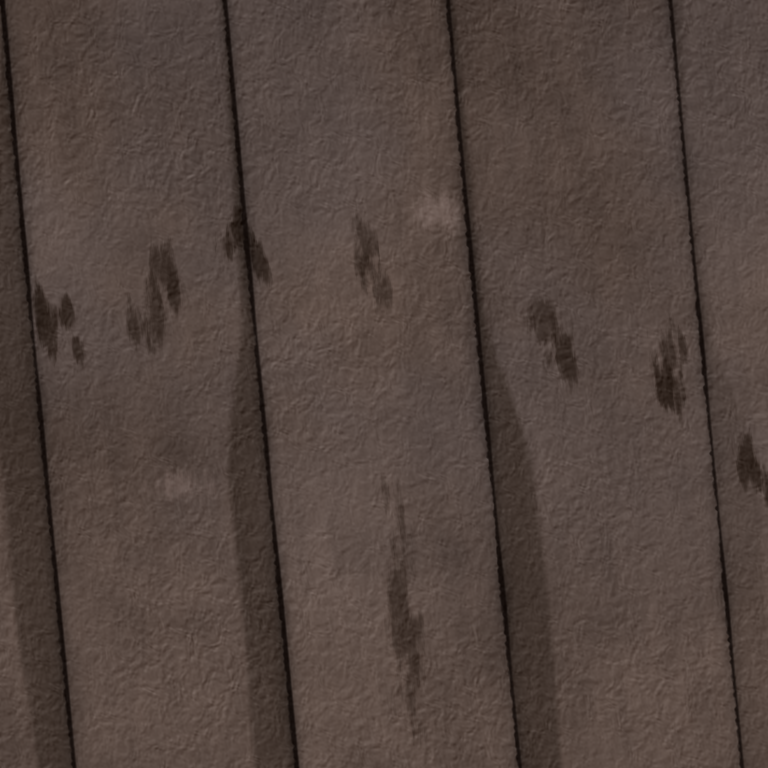
Give the GLSL for this texture, as a Shadertoy shader.

```glsl
const float PITCH = 0.29;         // distance between seams
const float FIRST_SEAM = 0.004;   // first seam at the top edge
const float SLANT = 0.095;        // sideways drift from top to bottom
const float SEAM_WIDTH = 0.0019;
const float BAND_WIDTH = 0.053;
const float GRAIN_SCALE = 135.0;
const float GRAIN_DEPTH = 0.115;
const int SEAMS = 4;
const int KNOTS = 8;
const int SPOTS = 4;              // dark spots in each knot
const vec3 LIGHT_WOOD = vec3(0.405, 0.338, 0.306);
const vec3 DARK_WOOD = vec3(0.262, 0.213, 0.190);
const vec3 COOL_WOOD = vec3(0.330, 0.292, 0.288);
const vec3 BAND_COLOR = vec3(0.225, 0.180, 0.155);
const vec3 KNOT_COLOR = vec3(0.165, 0.122, 0.098);
const vec3 SEAM_COLOR = vec3(0.075, 0.048, 0.038);
const vec3 PALE_COLOR = vec3(0.475, 0.405, 0.380);

float hash(vec2 p) {
    vec3 q = fract(vec3(p.xyx) * 0.1031);
    q += dot(q, q.yzx + 33.33);
    return fract((q.x + q.y) * q.z);
}

float noise(vec2 p) {
    vec2 i = floor(p), f = fract(p);
    f = f * f * (3.0 - 2.0 * f);
    return mix(mix(hash(i), hash(i + vec2(1, 0)), f.x),
               mix(hash(i + vec2(0, 1)), hash(i + vec2(1, 1)), f.x), f.y);
}

float fbm(vec2 p) {
    float sum = 0.0, weight = 0.5;
    for (int i = 0; i < 4; i++) {
        sum += weight * noise(p);
        p = mat2(1.6, 1.2, -1.2, 1.6) * p + 7.3;
        weight *= 0.5;
    }
    return sum / 0.9375;
}

// Height of the fine, pebbled surface
float grainHeight(vec2 p) {
    vec2 q = p * GRAIN_SCALE;
    q += 1.2 * vec2(noise(q * 0.4), noise(q * 0.4 + 19.0));
    q = vec2(q.x + 0.4 * q.y, 0.9 * q.y - 0.35 * q.x);
    return 0.6 * noise(q) + 0.4 * noise(q * 1.8 + 5.0);
}

// Soft ellipse with a ragged edge
float stain(vec2 p, vec2 center, vec2 size, float ragged) {
    return 1.0 - smoothstep(0.3, 1.0, length((p - center) / size) + ragged);
}

void mainImage(out vec4 fragColor, in vec2 fragCoord) {
    vec2 uv = fragCoord / iResolution.xy;
    float pixel = 1.0 / iResolution.y;

    // Board space: seams become vertical lines at multiples of PITCH
    vec2 board = vec2(uv.x - FIRST_SEAM - SLANT * (1.0 - uv.y), uv.y);
    board.x += 0.006 * (noise(vec2(uv.y * 3.0, 2.0)) - 0.5);
    float plank = floor(board.x / PITCH);
    float streaks = fbm(board * vec2(65.0, 11.0));
    float ragged = 2.0 * (fbm(board * vec2(85.0, 22.0) + 40.0) - 0.5);

    // Mottled wood, each plank a little different
    float tone = 0.58 + 0.85 * (fbm(uv * 4.5 + 3.0) - 0.5) + 0.35 * (streaks - 0.5);
    tone += 0.45 * (fbm(uv * 22.0 + 60.0) - 0.5);
    tone += 0.10 * (hash(vec2(plank, 8.0)) - 0.5) - 0.26 * smoothstep(0.6, 1.0, uv.y);
    vec3 color = mix(DARK_WOOD, LIGHT_WOOD, clamp(tone, 0.0, 1.0));
    float cool = smoothstep(0.4, 0.7, fbm(uv * 3.2 + 21.0)) * smoothstep(0.05, 0.5, uv.y);
    color = mix(color, COOL_WOOD, 0.4 * cool);

    // Pale worn patches
    for (int i = 0; i < 2; i++) {
        vec2 center = mix(vec2(0.238, 0.368), vec2(0.570, 0.723), float(i));
        color = mix(color, PALE_COLOR, 0.55 * stain(uv, center, vec2(0.047, 0.034), 0.6 * ragged));
    }

    // Dark bands beside the seams, on the left of the first two
    for (int i = 0; i < SEAMS; i++) {
        float k = float(i);
        float side = i < 2 ? -1.0 : 1.0;
        float start = i == 0 ? 0.95 : 0.62;
        float width = BAND_WIDTH * (0.15 + 0.85 * (1.0 - smoothstep(start - 0.25, start, uv.y)));
        width += 0.012 * (noise(vec2(uv.y * 5.0, k * 9.0)) - 0.5);
        float d = side * (board.x - k * PITCH);
        float band = smoothstep(-0.002, 0.002, d) * (1.0 - smoothstep(width - 0.006, width + 0.006, d));
        float strength = i == 3 ? 0.25 : 0.70;
        color = mix(color, BAND_COLOR, strength * band * (0.7 + 0.6 * streaks));
    }

    // Knots: clusters of ragged spots, highest in the second plank
    for (int i = 0; i < KNOTS; i++) {
        float k = float(i);
        float fall = max(k - 5.0, 0.0);
        float height = 0.57 + 0.13 * exp(-0.9 * (k - 2.3) * (k - 2.3)) - 0.05 * fall * fall;
        vec2 knot = vec2(PITCH * (0.08 + 0.455 * k), height);
        float strength = min(1.0, 0.6 * abs(k - 4.0)) * (0.6 + 0.3 * hash(vec2(k, 4.0)));
        for (int j = 0; j < SPOTS; j++) {
            vec2 seed = vec2(k * 3.0 + 1.0, float(j) * 5.0 + 2.0);
            vec2 offset = (vec2(hash(seed), hash(seed + 31.0)) - 0.5) * vec2(0.075, 0.08);
            float size = 0.6 + 0.6 * hash(seed + 57.0);
            float spot = stain(board, knot + offset, size * vec2(0.019, 0.040), ragged);
            color = mix(color, KNOT_COLOR, strength * spot);
        }
    }

    // Long stain down the second plank
    float trail = stain(board, vec2(1.54 * PITCH, 0.20), vec2(0.021, 0.16), 0.8 * ragged);
    color = mix(color, KNOT_COLOR, 0.6 * trail);

    // Seams: uneven shadow around a thin, broken dark line
    float offSeam = board.x - PITCH * floor(board.x / PITCH + 0.5);
    float seamId = floor(board.x / PITCH + 0.5);
    float rough = noise(uv * vec2(120.0, 210.0)) - 0.5;
    float seamDist = abs(offSeam + 0.0016 * rough);
    float wear = noise(vec2(seamId * 7.0 + 3.0, uv.y * 9.0));
    float lineWidth = SEAM_WIDTH * (0.55 + 0.8 * wear + 0.9 * rough);
    color *= 1.0 - (0.2 + 0.3 * wear) * exp(-seamDist / 0.007);
    float seam = 1.0 - smoothstep(lineWidth - pixel, lineWidth + pixel + 0.0012, seamDist);
    color = mix(color, SEAM_COLOR, (0.78 + 0.2 * wear) * seam);

    // Embossed surface, lit from the upper left
    vec2 toLight = vec2(-0.0010, 0.0013);
    float relief = grainHeight(uv - toLight) - grainHeight(uv + toLight);
    float patchy = 0.7 + 0.6 * noise(uv * 9.0 + 14.0);
    color += GRAIN_DEPTH * patchy * relief * (1.0 - 0.7 * seam);
    color += 0.022 * (noise(uv * 330.0) - 0.5);

    fragColor = vec4(clamp(color, 0.0, 1.0), 1.0);
}
```
